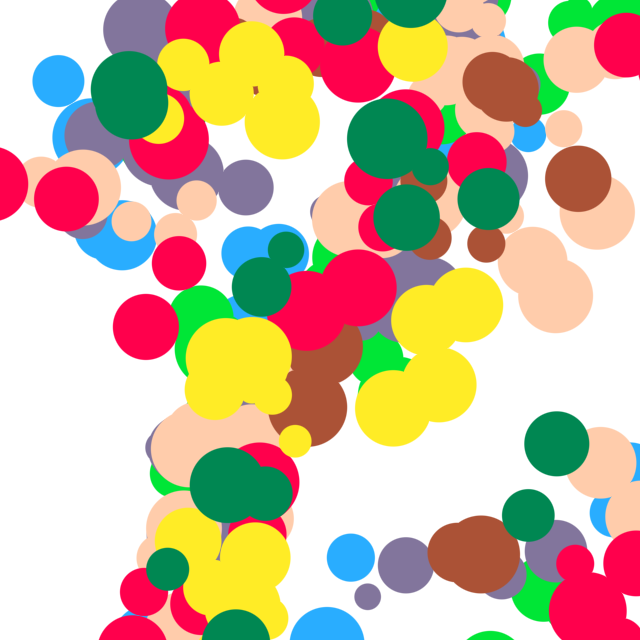
Reproduce this pattern procedurally as a three.js fragment shader.

```glsl
varying vec2 vUv;

float hash(float n, float seed) {
  return fract(sin(dot(vec2(n, seed), vec2(127.1, 311.7))) * 43758.5453);
}

// Group centres: some follow two curved trails, the rest scatter to the right
vec2 groupCentre(float group, float seed) {
  float t = hash(group, seed + 0.13);
  float u = hash(group, seed + 0.37);
  float kind = mod(group, 5.0);
  if (kind < 1.5) return vec2(0.3 + 0.55 * t * t + 0.08 * (u - 0.5), 0.9 * t);
  if (kind < 2.5) return vec2(0.05 + 0.7 * t, 0.97 - 0.3 * pow(1.0 - t, 3.0));
  return vec2(pow(t, 0.75), u) * 1.06 - 0.03;
}

// Paints one layer of flat discs over the colour below
vec3 paintDiscs(vec3 below, vec3 ink, float count, float seed) {
  float cover = 0.0;
  for (int i = 0; i < 50; i++) {
    float n = float(i);
    if (n >= count) break;
    vec2 drift = vec2(hash(n, seed + 0.51), hash(n, seed + 0.73)) - 0.5;
    vec2 centre = groupCentre(floor(n / 2.0), seed) + 0.17 * drift;
    float radius = mix(0.018, 0.063, pow(hash(n, seed + 0.91), 0.6));
    float d = length(vUv - centre) - radius;
    cover = max(cover, 1.0 - smoothstep(-0.0013, 0.0013, d));
  }
  return mix(below, ink, cover);
}

void main() {
  vec3 color = vec3(1.0);

  // Layers from back to front
  color = paintDiscs(color, vec3(0.16, 0.68, 1.0), 26.0, 1.0);   // blue
  color = paintDiscs(color, vec3(0.0, 0.9, 0.21), 30.0, 2.0);    // green
  color = paintDiscs(color, vec3(0.51, 0.46, 0.61), 44.0, 3.0);  // lavender
  color = paintDiscs(color, vec3(1.0, 0.8, 0.67), 48.0, 4.0);    // peach
  color = paintDiscs(color, vec3(0.67, 0.32, 0.21), 17.0, 5.0);  // brown
  color = paintDiscs(color, vec3(1.0, 0.0, 0.3), 28.0, 6.0);     // red
  color = paintDiscs(color, vec3(1.0, 0.925, 0.15), 25.0, 7.0);  // yellow
  color = paintDiscs(color, vec3(0.0, 0.53, 0.32), 16.0, 8.0);   // dark green

  gl_FragColor = vec4(color, 1.0);
}
```
